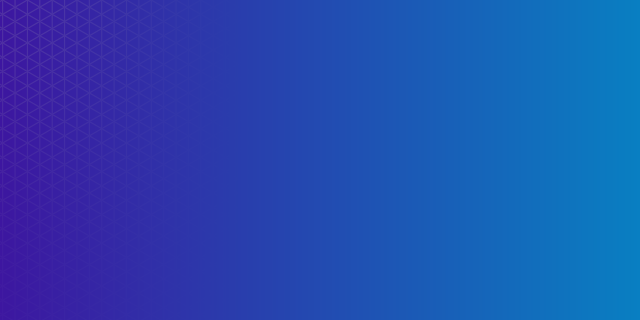
A WebGL 1 fragment shader for this background:

```glsl
precision highp float;

uniform vec2 u_resolution;

const vec3 VIOLET = vec3(0.238, 0.086, 0.627);
const vec3 AZURE = vec3(0.034, 0.498, 0.760);
const vec3 LINE_TINT = vec3(0.54, 0.50, 0.68);

// Antialiased coverage of evenly spaced parallel lines
float parallelLines(vec2 p, vec2 normal, float spacing, float halfWidth, float pixel) {
    float cell = fract(dot(p, normal) / spacing + 0.5) - 0.5;
    float dist = abs(cell) * spacing;
    return 1.0 - smoothstep(max(halfWidth - pixel, 0.0), halfWidth + pixel, dist);
}

// Three line families crossing at shared vertices
float triangleGrid(vec2 p, float spacing, float halfWidth, float pixel) {
    float upright = parallelLines(p, vec2(1.0, 0.0), spacing, halfWidth, pixel);
    float rising = parallelLines(p, vec2(0.5, 0.8660254), spacing, halfWidth, pixel);
    float falling = parallelLines(p, vec2(0.5, -0.8660254), spacing, halfWidth, pixel);
    return max(upright, max(rising, falling));
}

// Strongest in the upper left corner, fading right and downward
float cornerFade(vec2 uv) {
    float across = 1.0 - smoothstep(0.0, 0.40, uv.x);
    float down = mix(0.15, 1.0, smoothstep(0.0, 1.1, uv.y));
    return across * down;
}

void main() {
    vec2 uv = gl_FragCoord.xy / u_resolution;
    vec2 p = (gl_FragCoord.xy - vec2(0.0, u_resolution.y)) / u_resolution.y;
    float pixel = 1.0 / u_resolution.y;

    // Horizontal base gradient
    vec3 color = mix(VIOLET, AZURE, uv.x);

    // Faint triangular mesh
    float mesh = triangleGrid(p - vec2(0.0083, 0.0), 0.0387, 0.0006, pixel);
    color = mix(color, LINE_TINT, mesh * cornerFade(uv) * 0.26);

    gl_FragColor = vec4(color, 1.0);
}
```
